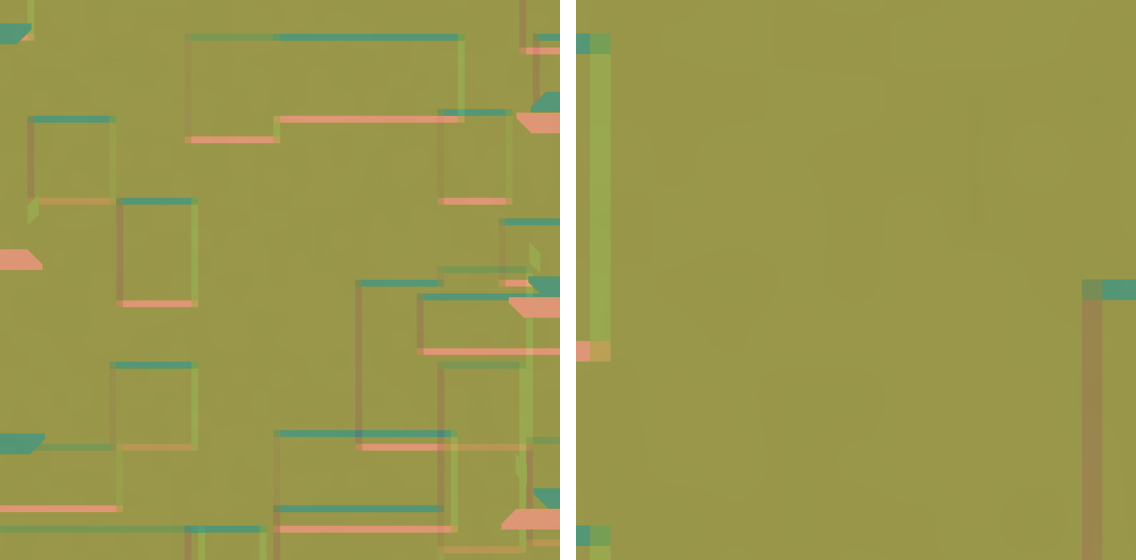
Left: the whole. Right: its middle third, enlarged.
Reproduce this background procedurally as a Shadertoy shader.

```glsl
// Olive relief map: overlapping raised panels with coloured bevel lines and chamfered chips at the sides.

const vec3  BASE       = vec3(0.60, 0.59, 0.29);
const vec3  UP_TILT    = vec3(-0.27, 0.0, 0.0);   // teal on top edges, salmon on bottom edges
const vec3  SIDE_TILT  = vec3(0.0, 0.07, 0.0);    // green on right edges, brown on left edges
const vec3  STEEP_GLOW = vec3(0.0, 0.0, 0.17);    // extra blue on steep slopes
const float LINE       = 0.0122;                  // bevel width
const float CELL       = 12.0 * LINE;             // lattice pitch
const vec2  ORIGIN     = vec2(0.055, 0.055);
const float PANEL_RATE = 0.29;
const float FAINT      = 0.45;                    // strength of weak edges
const float CHIP_SLOTS = 3.0;                     // chip stacks per side
const float CHIP_RATE  = 0.75;
const float CHIP_SIZE  = 0.037;
const float SEED       = 17.0;

vec4 hash4(vec2 p) {
    vec4 q = fract((p + SEED).xyxy * vec4(0.1031, 0.1030, 0.0973, 0.1099));
    q += dot(q, q.wzxy + 33.33);
    return fract((q.xxyz + q.yzzw) * q.zywx);
}

float valueNoise(vec2 p) {
    vec2 i = floor(p), f = fract(p);
    f = f * f * (3.0 - 2.0 * f);
    return mix(mix(hash4(i).x, hash4(i + vec2(1, 0)).x, f.x),
               mix(hash4(i + vec2(0, 1)).x, hash4(i + vec2(1, 1)).x, f.x), f.y);
}

// Antialiased step, bevel band, and a span with half-strength ends.
float rise(float t)  { return clamp(0.5 + t * iResolution.y / 1.2, 0.0, 1.0); }
float ridge(float t) { return rise(t + 0.5 * LINE) - rise(t - 0.5 * LINE); }
float ramp(float t)  { return 0.5 * (rise(t + 0.5 * LINE) + rise(t - 0.5 * LINE)); }
float span(float t, float a, float b) { return ramp(t - a) - ramp(t - b); }

// Edge offsets in whole line widths; most edges stay on the lattice.
vec4 edgeShift(vec4 h) {
    return step(0.6, h) * floor(fract(h * 37.0) * 7.0 - 3.0) * LINE;
}

// Slope of one panel that starts in the given lattice cell.
vec2 panelSlope(vec2 p, vec2 cell) {
    vec4 kind = hash4(cell + 100.0);
    if (kind.x > PANEL_RATE) return vec2(0.0);
    vec2 size = 1.0 + step(vec2(0.65, 0.72), kind.yz) + step(vec2(0.9, 0.93), kind.yz);
    vec4 shift = edgeShift(hash4(cell + 211.0));
    vec2 lo = cell * CELL + shift.xy;
    vec2 hi = (cell + size) * CELL + shift.zw;
    vec4 strength = mix(vec4(FAINT), vec4(1.0), step(0.27, hash4(cell + 317.0)));
    float across = span(p.x, lo.x, hi.x), along = span(p.y, lo.y, hi.y);
    return vec2(along * (ridge(p.x - hi.x) * strength.x - ridge(p.x - lo.x) * strength.y),
                across * (ridge(p.y - hi.y) * strength.z - ridge(p.y - lo.y) * strength.w));
}

// Bar reaching in from a side, with one corner cut at 45 degrees.
float chipMask(vec2 q, float reach, float lean) {
    float cut = max(0.0, lean * q.y + 0.22 * CHIP_SIZE);
    return rise(-max(abs(q.y) - 0.5 * CHIP_SIZE, q.x + cut - reach));
}

float sliverMask(vec2 q) {
    return rise(-max(abs(q.x) - 0.01, abs(q.y - q.x) - 0.018));
}

vec2 addSideChips(vec2 slope, vec2 p, float width) {
    for (float side = 0.0; side < 2.0; side++) {
        float inward = side < 0.5 ? p.x : width - p.x;
        for (float slot = 0.0; slot < CHIP_SLOTS; slot++) {
            vec4 place = hash4(vec2(slot + 41.0, side * 13.0 + 7.0));
            float y = (slot + 0.25 + 0.6 * place.x) / CHIP_SLOTS;
            y = floor(y / LINE) * LINE;
            // Teal chip above, salmon chip below
            for (float k = 0.0; k < 2.0; k++) {
                vec4 h = hash4(vec2(slot * 5.0 + k + 61.0, side * 29.0 + 3.0));
                if (h.x > CHIP_RATE) continue;
                vec2 q = vec2(inward, p.y - y + k * CHIP_SIZE);
                float lean = h.z < 0.5 ? -1.0 : 1.0;
                float mask = chipMask(q, mix(0.045, 0.105, h.y), lean);
                slope = mix(slope, vec2(0.0, 1.0 - 2.0 * k), mask);
            }
            // Green sliver beside some stacks
            if (place.y < 0.5) {
                vec2 q = vec2(inward - mix(0.04, 0.07, place.z), p.y - y - 1.4 * CHIP_SIZE);
                slope = mix(slope, vec2(1.0, 0.0), sliverMask(q));
            }
        }
    }
    return slope;
}

void mainImage(out vec4 fragColor, in vec2 fragCoord) {
    vec2 p = fragCoord / iResolution.y;
    vec2 lattice = p - ORIGIN;
    vec2 home = floor(lattice / CELL);

    // Sum the bevels of every panel that can reach this point
    vec2 slope = vec2(0.0);
    for (float j = -3.0; j <= 1.0; j++)
        for (float i = -3.0; i <= 1.0; i++)
            slope += panelSlope(lattice, home + vec2(i, j));
    slope = clamp(slope, -1.0, 1.0);
    slope = addSideChips(slope, p, iResolution.x / iResolution.y);

    // Shade by slope, with very faint mottling
    vec3 color = BASE + UP_TILT * slope.y + SIDE_TILT * slope.x;
    color += STEEP_GLOW * (slope.y * slope.y + 0.1 * slope.x * slope.x);
    color += 0.008 * (valueNoise(p * 28.0) - 0.5);
    fragColor = vec4(color, 1.0);
}
```
